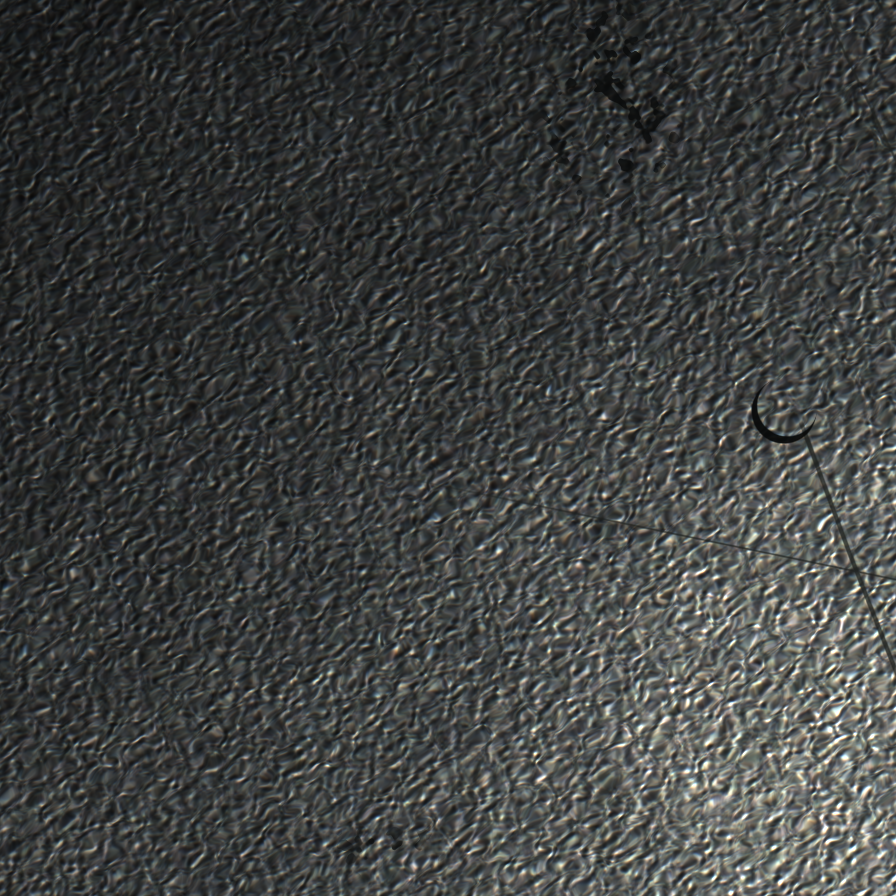
Give the GLSL for this texture, as a WebGL 1 fragment shader.

```glsl
precision highp float;
uniform vec2 u_resolution;

const vec2 GRAIN_AXIS = vec2(0.80, 0.60);
const vec2 GRAIN_FREQ = vec2(122.0, 186.0);
const vec2 LIGHT_STEP = vec2(0.16, -0.42);
const vec2 FRINGE = vec2(0.05, 0.07);
const float FINE_WEIGHT = 0.40;
const float RELIEF = 1.12;
const float MOTTLE = 0.16;
const float SPECKLE = 0.14;

const float SHADE_DARK = 0.110;
const float SHADE_LIGHT = 0.292;
const vec2 GLOW_CENTER = vec2(0.95, 0.17);
const float GLOW_SPREAD = 0.15;
const float GLOW = 0.19;
const vec3 COOL = vec3(0.96, 1.01, 1.02);
const vec3 WARM = vec3(1.02, 1.02, 0.95);

const vec3 MARK_COLOR = vec3(0.12, 0.13, 0.12);
const vec3 PIT_COLOR = vec3(0.035, 0.04, 0.04);
const float PIT_FREQ = 78.0;
const vec2 DENT_CENTER = vec2(0.875, 0.541);
const vec2 DENT_SHIFT = vec2(0.004, 0.006);
const float DENT_OUTER = 0.036;
const float DENT_INNER = 0.034;

float hash(vec2 p) {
  vec3 q = fract(vec3(p.xyx) * 0.1031);
  q += dot(q, q.yzx + 33.33);
  return fract((q.x + q.y) * q.z);
}

float noise(vec2 p) {
  vec2 i = floor(p), f = fract(p);
  f = f * f * f * (f * (f * 6.0 - 15.0) + 10.0);
  return mix(mix(hash(i), hash(i + vec2(1.0, 0.0)), f.x),
             mix(hash(i + vec2(0.0, 1.0)), hash(i + 1.0), f.x), f.y);
}

vec2 turn(vec2 p) {
  return vec2(p.x * 0.9 - p.y * 0.436, p.x * 0.436 + p.y * 0.9);
}

float height(vec2 p) {
  return noise(p) + FINE_WEIGHT * noise(turn(p) * 1.9 + 37.0);
}

// Slope of the grain toward the light
float slope(vec2 p) {
  return height(p - LIGHT_STEP) - height(p + LIGHT_STEP);
}

float illumination(vec2 uv) {
  float ramp = dot(uv - vec2(0.0, 1.0), vec2(0.45, -0.55));
  vec2 d = uv - GLOW_CENTER;
  return mix(SHADE_DARK, SHADE_LIGHT, ramp) + GLOW * exp(-dot(d, d) / GLOW_SPREAD);
}

// Coverage of a scratch that fades in from a to b
float scratch(vec2 p, vec2 a, vec2 b, float halfWidth, float fade, float soft) {
  vec2 ab = b - a;
  float t = clamp(dot(p - a, ab) / dot(ab, ab), 0.0, 1.0);
  float d = length(p - a - ab * t);
  return (1.0 - smoothstep(halfWidth - soft, halfWidth + soft, d)) * smoothstep(0.0, fade, t);
}

float zone(vec2 p, vec2 center, vec2 radius) {
  vec2 d = (p - center) / radius;
  return exp(-dot(d, d));
}

void main() {
  float unit = min(u_resolution.x, u_resolution.y);
  vec2 uv = gl_FragCoord.xy / unit;
  float soft = max(1.0 / unit, 0.001);

  // Warped, slanted grain space
  vec2 across = vec2(-GRAIN_AXIS.y, GRAIN_AXIS.x);
  vec2 p = vec2(dot(uv, GRAIN_AXIS), dot(uv, across)) * GRAIN_FREQ + 190.0;
  p += 1.2 * (vec2(noise(p * 0.45), noise(p * 0.45 + 51.0)) - 0.5);

  // Lit relief with colour fringes
  vec3 relief = vec3(slope(p + FRINGE), slope(p), slope(p - FRINGE));
  vec3 speckle = vec3(noise(p * 0.9 + 11.0), 0.5, noise(p * 0.9 + 77.0)) - 0.5;
  float mottle = noise(p * 0.08) + 0.8 * noise(p * 0.23 + 19.0) - 0.9;
  vec3 color = illumination(uv) * exp(RELIEF * relief + SPECKLE * speckle + MOTTLE * mottle);
  float luma = dot(color, vec3(0.30, 0.59, 0.11));
  color *= mix(COOL, WARM, smoothstep(0.1, 0.7, luma));

  // Pitted patches
  float area = zone(uv, vec2(0.68, 0.88), vec2(0.085, 0.13));
  area += 0.6 * zone(uv, vec2(0.43, 0.05), vec2(0.08, 0.04));
  vec2 pitSpace = turn(uv) * PIT_FREQ + 57.0;
  float pitNoise = 0.65 * noise(pitSpace) + 0.35 * noise(turn(pitSpace) * 2.2);
  float pits = smoothstep(0.62, 0.74, pitNoise) * smoothstep(0.15, 0.7, area);
  color = mix(color, PIT_COLOR, 0.85 * pits);
  color *= 1.0 - 0.5 * zone(uv, vec2(0.326, 0.157), vec2(0.007));

  // Scratches, the widest with a pale edge
  vec2 top = vec2(0.893, 0.531), bend = vec2(0.948, 0.383), end = vec2(1.01, 0.225);
  float wide = max(scratch(uv, top, bend, 0.0024, 0.05, soft),
                   scratch(uv, bend, end, 0.0024, 0.001, soft));
  vec2 offset = vec2(0.0035, 0.0013);
  float edge = scratch(uv - offset, top, end, 0.0012, 0.1, soft);
  float thin = scratch(uv, vec2(0.25, 0.508), vec2(1.01, 0.351), 0.0010, 0.7, soft);
  float faint = scratch(uv, vec2(0.91, 1.01), vec2(1.01, 0.80), 0.0013, 0.1, soft);
  color += 0.06 * edge;
  color = mix(color, MARK_COLOR, max(0.75 * wide, max(0.7 * thin, 0.6 * faint)));

  // Crescent dent and its lit inner rim
  vec2 d = uv - DENT_CENTER;
  float inner = length(d - DENT_SHIFT) - DENT_INNER;
  float crescent = max(length(d) - DENT_OUTER, -inner);
  float rim = exp(-pow((inner + 0.003) / 0.002, 2.0)) * smoothstep(0.0, -0.03, d.y);
  color += 0.16 * rim;
  color = mix(color, PIT_COLOR, 0.95 * (1.0 - smoothstep(-soft, soft, crescent)));

  gl_FragColor = vec4(clamp(color, 0.0, 1.0), 1.0);
}
```
